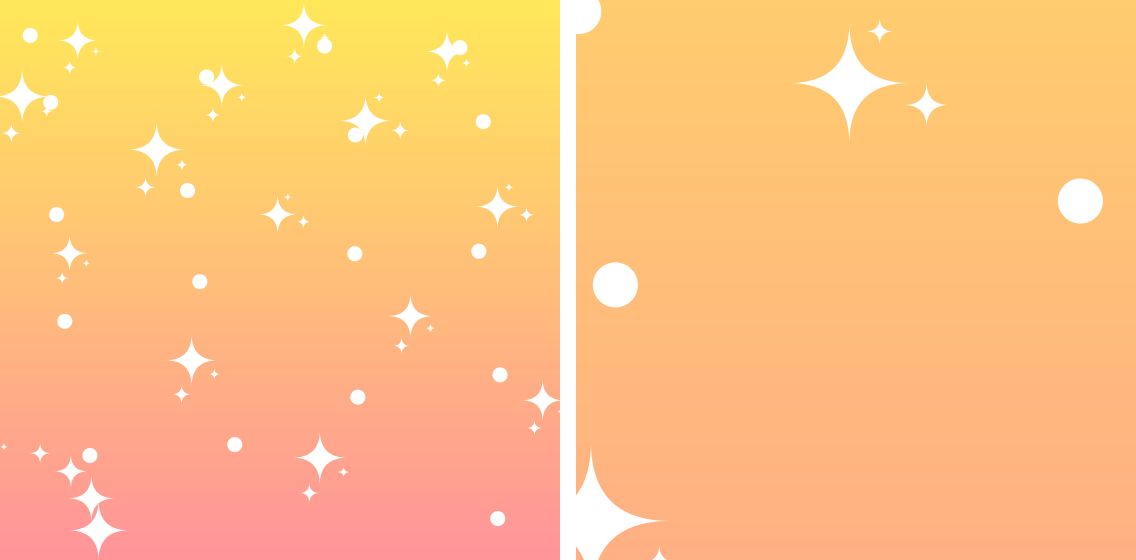
Left, the full canvas; right, a detail of the centre.
Give the GLSL for this background, as a WebGL 1 fragment shader.

```glsl
precision highp float;
// A warm vertical gradient, yellow above and pink below, strewn with white
// sparkles and dots. Each sparkle cluster is one large four-pointed star with
// two small companions; a curved trail of growing stars sits in a lower corner.

uniform vec2 u_resolution;

const vec3 TOP_COLOR = vec3(1.0, 0.910, 0.348);
const vec3 BOTTOM_COLOR = vec3(1.0, 0.578, 0.602);
const vec3 SPARK_COLOR = vec3(1.0);

const int CLUSTERS = 14;
const float STAR_MIN = 0.034;      // tip-to-centre length of main stars
const float STAR_MAX = 0.053;
const int DOTS = 18;
const float DOT_RADIUS = 0.0134;
const float JITTER = 0.06;

const int TRAIL_STARS = 5;
const vec2 TRAIL_CENTER = vec2(0.007, 0.053);
const vec2 TRAIL_RADII = vec2(0.169, 0.149);
const float TRAIL_FIRST = 0.008;
const float TRAIL_GROWTH = 0.0117;

float hash(float n) {
  return fract(sin(n * 12.9898 + 4.137) * 43758.5453);
}

// Coverage of a concave star, sqrt|x| + sqrt|y| < 1, folded to one octant.
float star(vec2 p, float size, float pixel) {
  p = abs(p) / size;
  float along = max(p.x, p.y);
  float across = min(p.x, p.y);
  float root = sqrt(max(along, 0.0001));
  float halfWidth = max(1.0 - root, 0.0);
  halfWidth *= halfWidth;
  float slope = clamp(1.0 / root - 1.0, 0.0, 1.0);
  float blur = pixel / size * sqrt(1.0 + slope * slope);
  return clamp((halfWidth - across) / blur + 0.5, 0.0, 1.0)
       - clamp((-halfWidth - across) / blur + 0.5, 0.0, 1.0);
}

float dot2d(vec2 p, float radius, float pixel) {
  return clamp((radius - length(p)) / pixel + 0.5, 0.0, 1.0);
}

// Main star with companions below left and right, or above and right.
float cluster(vec2 p, float size, bool below, float pixel) {
  vec2 firstOffset = below ? vec2(-0.38, -1.28) : vec2(1.27, -0.36);
  vec2 secondOffset = below ? vec2(0.86, -0.52) : vec2(0.50, 0.85);
  float shape = star(p, size, pixel);
  shape = max(shape, star(p - firstOffset * size, size * 0.38, pixel));
  return max(shape, star(p - secondOffset * size, size * 0.23, pixel));
}

// Evenly spread but irregular positions, denser toward the top.
vec2 scatter(float index, float count, float stride, float start,
             float depth, float bias, float seed) {
  float x = fract(index * stride + start);
  float y = 0.97 - depth * pow((index + 0.5) / count, bias);
  vec2 shift = vec2(hash(index + seed), hash(index + seed + 31.0)) - 0.5;
  return vec2(x, y) + JITTER * shift;
}

void main() {
  float span = max(u_resolution.x, u_resolution.y);
  vec2 p = (gl_FragCoord.xy - 0.5 * u_resolution) / span + 0.5;
  float pixel = 1.0 / span;
  float white = 0.0;

  // Sparkle clusters
  for (int i = 0; i < CLUSTERS; i++) {
    float k = float(i);
    vec2 center = scatter(k, float(CLUSTERS), 0.618, 0.55, 0.8, 1.5, 3.0);
    float size = mix(STAR_MIN, STAR_MAX, hash(k + 71.0));
    bool below = hash(k + 97.0) < 0.5;
    white = max(white, cluster(p - center, size, below, pixel));
  }

  // Round dots
  for (int i = 0; i < DOTS; i++) {
    vec2 center = scatter(float(i), float(DOTS), 0.7549, 0.08, 0.9, 1.3, 143.0);
    white = max(white, dot2d(p - center, DOT_RADIUS, pixel));
  }

  // Curved trail of growing stars
  for (int i = 0; i < TRAIL_STARS; i++) {
    float k = float(i);
    float angle = 1.5708 * k / float(TRAIL_STARS - 1);
    vec2 center = TRAIL_CENTER + TRAIL_RADII * vec2(sin(angle), cos(angle));
    white = max(white, star(p - center, TRAIL_FIRST + TRAIL_GROWTH * k, pixel));
  }

  vec3 sky = mix(BOTTOM_COLOR, TOP_COLOR, p.y);
  gl_FragColor = vec4(mix(sky, SPARK_COLOR, white), 1.0);
}
```
